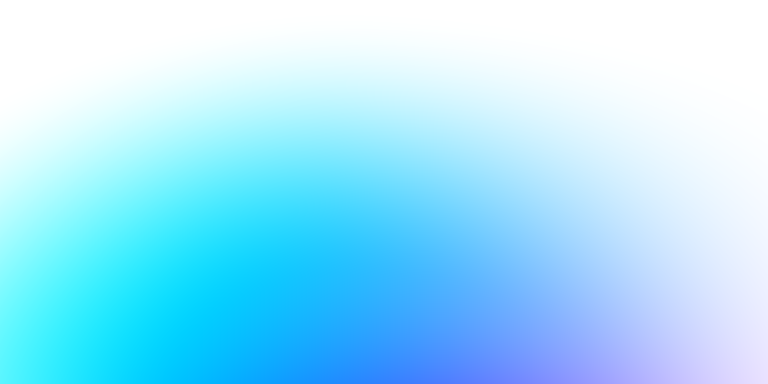
Give the GLSL for this background, as a Shadertoy shader.

```glsl
// A soft dome of light rising from the lower edge: cyan, azure and violet fading to white.

const vec3 PAPER = vec3(1.0);

// Superelliptic distance from the dome centre, with its own slope on each side.
float domeRadius(vec2 p, float leftScale, float rightScale, float power) {
    float across = abs(p.x) * (p.x < 0.0 ? leftScale : rightScale);
    float sum = pow(across, power) + pow(abs(p.y), power);
    return pow(sum, 1.0 / power);
}

// Bell curve with its peak of 1 at the centre.
float bell(float x, float centre, float width) {
    float d = (x - centre) / width;
    return exp(-d * d);
}

// Red absorbed: full in the cyan on the left, thinning toward the violet.
float redInk(float x) {
    return 1.0 - smoothstep(0.22, 1.2, x);
}

// Green absorbed: strongest low in the middle, where cyan deepens to blue.
float greenInk(vec2 uv) {
    float rise = mix(0.15, 1.0, exp(-2.6 * uv.y));
    return 0.51 * bell(uv.x, 0.57, 0.39) * rise;
}

void mainImage(out vec4 fragColor, in vec2 fragCoord) {
    vec2 uv = fragCoord / iResolution.xy;

    // Broad glow envelope
    float radius = domeRadius(uv - vec2(0.45, 0.0), 1.25, 0.9, 1.8);
    float glow = 1.0 - smoothstep(0.28, 0.98, radius);

    // Tint the paper by subtracting the absorbed light
    vec3 ink = vec3(redInk(uv.x), greenInk(uv), 0.0);
    fragColor = vec4(clamp(PAPER - ink * glow, 0.0, 1.0), 1.0);
}
```
